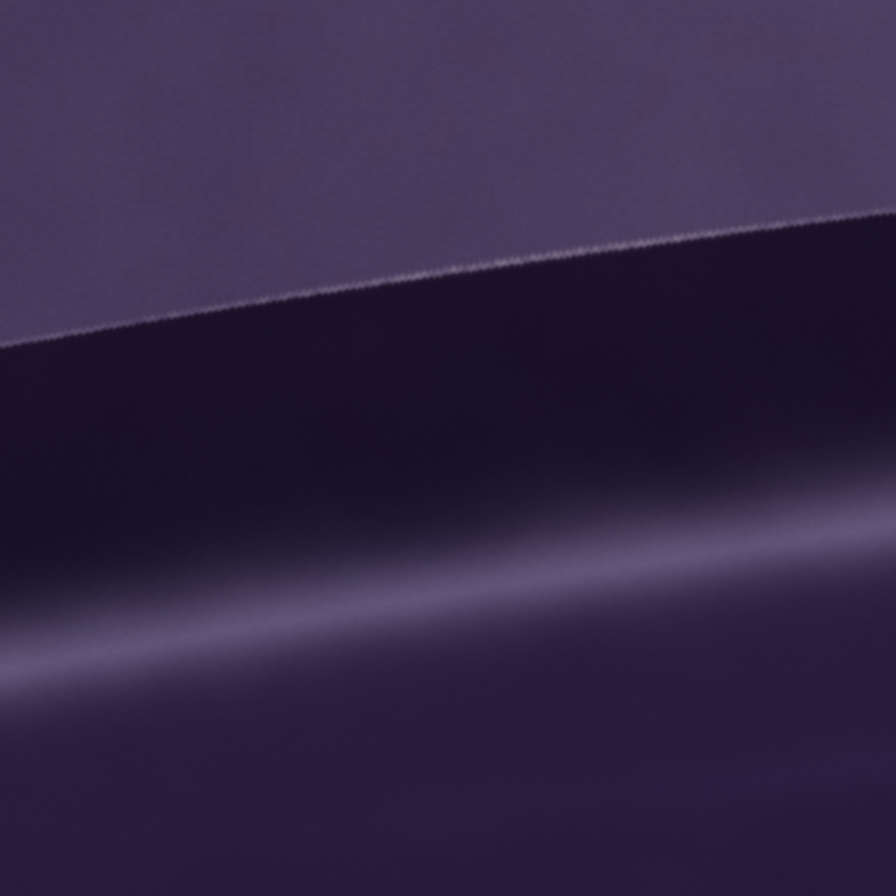
This texture is drawn by a Shadertoy shader. Its source:

```glsl
#define UPPER_COLOR vec3(0.283, 0.230, 0.363)
#define SHADOW_COLOR vec3(0.104, 0.068, 0.160)
#define LOWER_COLOR vec3(0.160, 0.115, 0.240)
#define SHEEN_COLOR vec3(0.385, 0.335, 0.472)
#define RIM_COLOR vec3(0.470, 0.415, 0.520)
#define SHEEN_ABOVE 0.058
#define SHEEN_BELOW 0.040
#define RIM_WIDTH 0.0044
#define BEADS 125.0
#define MOTTLE 0.024
#define GRAIN 0.011

vec2 hashGradient(vec2 cell) {
    vec3 p = fract(cell.xyx * vec3(0.1031, 0.1030, 0.0973));
    p += dot(p, p.yzx + 33.33);
    float angle = 6.2832 * fract((p.x + p.y) * p.z);
    return vec2(cos(angle), sin(angle));
}

float gradientNoise(vec2 p) {
    vec2 i = floor(p), f = fract(p);
    vec2 w = f * f * f * (f * (f * 6.0 - 15.0) + 10.0);
    float a = dot(hashGradient(i), f);
    float b = dot(hashGradient(i + vec2(1, 0)), f - vec2(1, 0));
    float c = dot(hashGradient(i + vec2(0, 1)), f - vec2(0, 1));
    float d = dot(hashGradient(i + vec2(1, 1)), f - vec2(1, 1));
    return mix(mix(a, b, w.x), mix(c, d, w.x), w.y);
}

float fractalNoise(vec2 p) {
    float sum = 0.0, gain = 0.5;
    for (int octave = 0; octave < 4; octave++) {
        sum += gain * gradientNoise(p);
        p = mat2(1.6, 1.2, -1.2, 1.6) * p + 7.3;
        gain *= 0.55;
    }
    return sum;
}

// Gently bowed line across the canvas
float bowedLine(float x, float start, float rise, float bow) {
    return start + rise * x + bow * x * (1.0 - x);
}

// Falloff from 1 at the center; a higher power gives a rounder top
float falloff(float x, float width, float power) {
    return exp(-pow(abs(x) / width + 1e-4, power));
}

void mainImage(out vec4 fragColor, in vec2 fragCoord) {
    vec2 uv = fragCoord / iResolution.xy;
    float pixel = 1.0 / iResolution.y;
    float mottle = fractalNoise(uv * 6.0);
    float tint = fractalNoise(uv * 9.0 + 21.0);
    float grain = gradientNoise(uv * vec2(110.0, 150.0))
                + 0.6 * gradientNoise(uv * vec2(230.0, 250.0) + 5.0);

    // Signed heights over the beaded fold edge and the sheen crest
    float beads = sin(6.2832 * BEADS * uv.x + 4.0 * gradientNoise(vec2(uv.x * 30.0, 3.7)));
    float fray = 0.0006 * beads + 0.0010 * gradientNoise(vec2(uv.x * 60.0, 8.2));
    float edge = uv.y - bowedLine(uv.x, 0.612, 0.151, 0.029) - fray;
    float crest = uv.y - bowedLine(uv.x, 0.251, 0.163, 0.018);

    // Recess, deepest at the lower left, turning into the lower sheet
    float depth = smoothstep(0.32, 0.08, crest) * (1.0 - 0.6 * uv.x);
    vec3 shadow = SHADOW_COLOR - vec3(0.018, 0.009, 0.014) * depth;
    vec3 color = mix(LOWER_COLOR, shadow, smoothstep(-0.03, 0.07, crest));
    color -= vec3(0.008, 0.011, 0.006) * smoothstep(-0.08, -0.35, crest);
    float faintFold = uv.y - bowedLine(uv.x, 0.035, 0.115, 0.0);
    color += vec3(0.014, 0.012, 0.017) * falloff(faintFold, 0.035, 2.0) * uv.x;

    // Soft sheen with a long fade above and a shorter one below
    float spread = crest > 0.0 ? SHEEN_ABOVE : SHEEN_BELOW;
    float sheen = falloff(crest, spread * (1.0 + 0.2 * mottle), 1.5);
    color = mix(color, SHEEN_COLOR, 0.96 * sheen);

    // Matte upper sheet, lighter toward the top right
    vec3 upper = UPPER_COLOR + 0.026 * (uv.x * uv.y - 0.35);
    float cover = smoothstep(-0.0025 - pixel, 0.0025 + pixel, edge);
    color = mix(color, upper, cover);

    // Thin bright rim, strongest right of the middle
    float glint = 0.85 + 0.8 * gradientNoise(uv * vec2(80.0, 60.0)) + 0.08 * beads;
    float swell = 0.38 + 0.5 * falloff(uv.x - 0.62, 0.27, 2.0);
    float rim = falloff(edge - 0.0025, RIM_WIDTH * (0.6 + 0.4 * swell) + 0.5 * pixel, 2.0);
    color = mix(color, RIM_COLOR, clamp(rim * swell * glint, 0.0, 1.0));

    // Cloudy tint and fine cloth grain
    float light = 0.45 + 0.55 * max(cover, sheen);
    color += MOTTLE * light * mottle;
    color += 0.014 * light * tint * vec3(1.0, -0.2, 0.0);
    color += GRAIN * light * grain;
    fragColor = vec4(color, 1.0);
}
```
